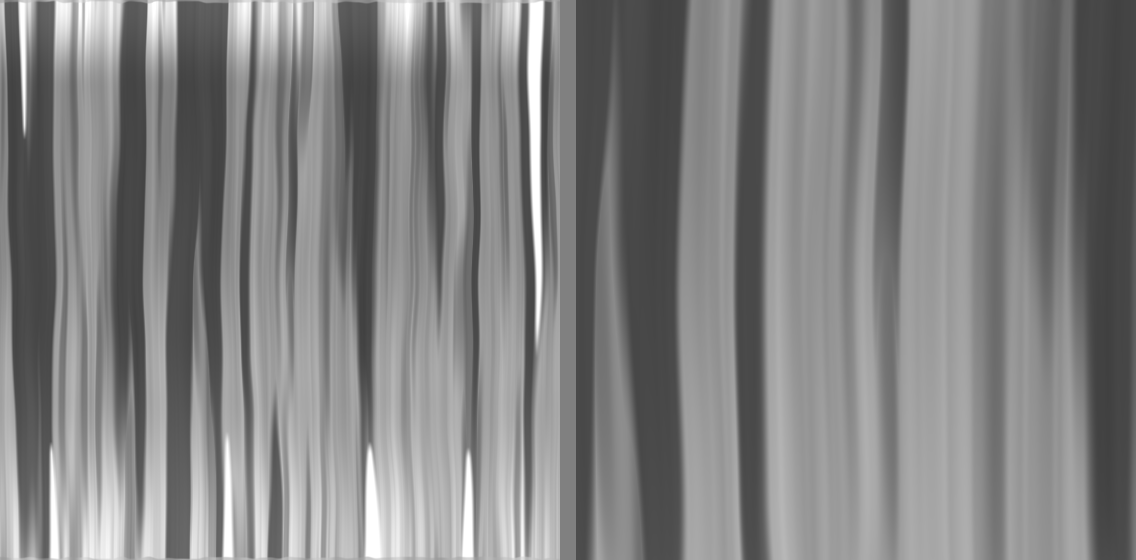
Left, the full canvas; right, a detail of the centre.
This texture is drawn by a three.js fragment shader. Its source:

```glsl
// Vertical grey streaks, like brushed or smeared fibres, with dark bands and
// white tapering spikes. Noise stretched along y is sampled at several widths
// over a gently swaying x; tone brightens toward the top and bottom edges.
varying vec2 vUv;

float hash(vec2 p) {
  return fract(sin(dot(p, vec2(127.1, 311.7))) * 43758.5453);
}

float noise(vec2 p) {
  vec2 cell = floor(p);
  vec2 f = fract(p);
  f = f * f * (3.0 - 2.0 * f);
  float low = mix(hash(cell), hash(cell + vec2(1.0, 0.0)), f.x);
  float high = mix(hash(cell + vec2(0.0, 1.0)), hash(cell + vec2(1.0, 1.0)), f.x);
  return mix(low, high, f.y);
}

// Sideways drift that bends every streak slowly along its length
float sway(vec2 p) {
  return 0.012 * (noise(vec2(p.x * 8.0, p.y * 4.0)) - 0.5)
       + 0.007 * (noise(vec2(p.x * 20.0 + 40.0, p.y * 8.0)) - 0.5);
}

// White sliver: full width at reach = 0, closing to a point at reach = len
float spike(float x, float center, float reach, float len, float width) {
  float taper = pow(max(1.0 - reach / len, 0.0), 0.65);
  float halfWidth = width * taper;
  float body = 1.0 - smoothstep(halfWidth - 0.003, halfWidth + 0.005, abs(x - center));
  return body * smoothstep(0.0, 0.25, taper);
}

void main() {
  float y = vUv.y;
  float x = vUv.x + sway(vUv);

  // Dark bands of mixed width; the stagger keeps their ends from lining up
  float stagger = 1.6 * noise(vec2(x * 24.0, 31.0));
  float band = 0.50 * noise(vec2(x * 36.0 + 3.0, y * 1.1 + stagger))
             + 0.26 * noise(vec2(x * 10.0 + 17.0, y * 0.7))
             + 0.24 * noise(vec2(x * 85.0, y * 1.7 + stagger + 8.0));
  float cut = 0.50 + 0.04 * (1.0 - smoothstep(0.1, 0.5, y));
  float darkness = smoothstep(cut, cut + 0.12, band);

  // Thin half-dark streaks between the bands
  float thin = noise(vec2(x * 80.0 + 50.0, y * 2.2 + stagger));
  darkness = max(darkness, 0.55 * smoothstep(0.55, 0.85, thin));

  // Fine fibres from medium to hairline width
  float medium = noise(vec2(x * 55.0 + 9.0, y * 2.5 + stagger)) - 0.5;
  float fine = noise(vec2(x * 130.0, y * 3.0 + 5.0)) - 0.5;
  float hair = noise(vec2(x * 330.0, y * 2.0 + 21.0)) - 0.5;
  float fibres = 0.12 * medium + 0.07 * fine + 0.04 * hair;

  // Tone of the light and dark streaks along the height
  float bottomGlow = 1.0 - smoothstep(0.0, 0.30, y);
  float topGlow = smoothstep(0.84, 1.0, y);
  float glow = 0.6 + 0.8 * noise(vec2(x * 14.0 + 60.0, 2.0));
  float light = 0.56 + 0.09 * (1.0 - smoothstep(0.3, 0.6, y))
              + glow * (0.19 * bottomGlow + 0.33 * topGlow);
  light += fibres * (1.0 + bottomGlow + topGlow);
  float dark = 0.28 + 0.11 * (1.0 - smoothstep(0.0, 0.45, y))
             + 0.09 * topGlow + 0.35 * fibres;
  float tone = mix(light, dark, darkness);

  // Spikes rising from the bottom, and a few hanging from the top
  float white = 0.0;
  for (int i = 0; i < 4; i++) {
    float id = float(i);
    float center = (id + 0.15 + 0.6 * hash(vec2(id, 4.0))) / 4.0;
    float len = 0.16 + 0.18 * hash(vec2(id, 7.0));
    float width = 0.006 + 0.010 * hash(vec2(id, 2.0));
    white = max(white, spike(x, center, y, len, width));
  }
  white = max(white, spike(x, 0.042, 1.0 - y, 0.25, 0.006));
  white = max(white, spike(x, 0.957, 1.0 - y, 0.64, 0.013));
  tone = mix(tone, 1.0, white);

  // Thin ragged rim where the streaks meet the top and bottom edges
  float edge = min(y, 1.0 - y) + 0.005 * (noise(vec2(x * 60.0, 1.0)) - 0.5);
  float rim = 1.0 - smoothstep(0.002, 0.006, edge);
  tone = mix(tone, 0.72 + 0.3 * medium, 0.6 * rim);

  gl_FragColor = vec4(vec3(clamp(tone, 0.0, 1.0)), 1.0);
}
```
